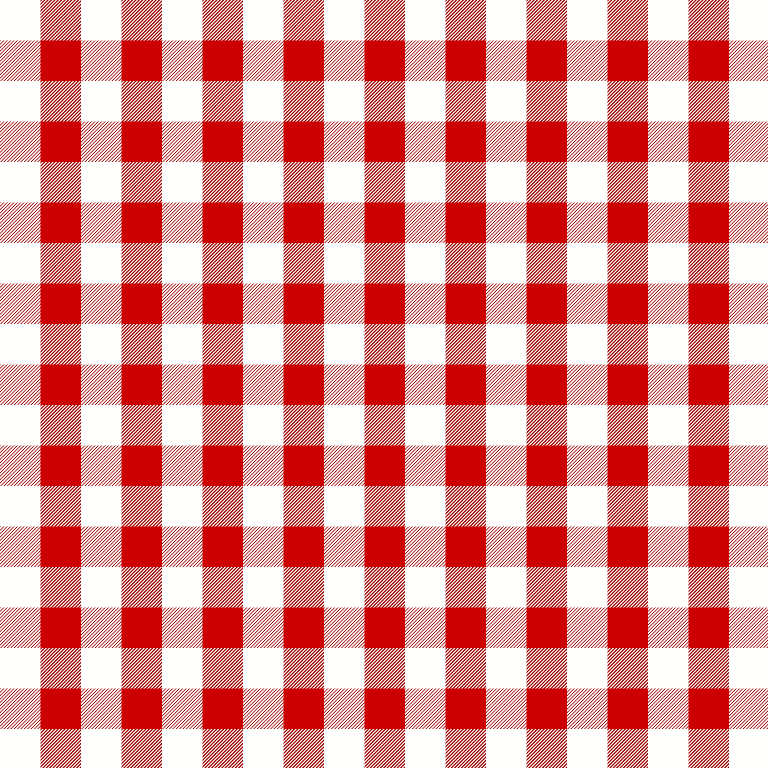
This pattern is drawn by a WebGL 1 fragment shader. Its source:

```glsl
precision highp float;
// Red and white gingham cloth with diagonal twill hatching where bands cross white.

uniform vec2 u_resolution;

const float PERIOD = 0.10547;          // one white and one red band, in canvas widths
const float LINES_PER_PERIOD = 24.0;   // hatch lines along one repeat
const float COLUMN_COVERAGE = 0.52;    // hatch line width in the vertical bands
const float ROW_COVERAGE = 0.33;       // hatch line width in the horizontal bands

const vec3 WHITE = vec3(1.0, 1.0, 0.995);
const vec3 RED = vec3(0.80, 0.0, 0.004);
const vec3 THREAD = vec3(0.61, 0.0, 0.01);

// Integral of a unit-period stripe that is on for the first part of its period
float stripeIntegral(float s, float duty) {
  return floor(s) * duty + min(fract(s), duty);
}

// Stripe averaged over a filter of the given width
float stripe(float s, float duty, float width) {
  return (stripeIntegral(s + 0.5 * width, duty)
        - stripeIntegral(s - 0.5 * width, duty)) / width;
}

// Rising diagonal threads over white
vec3 twill(vec2 cell, float coverage, float pixel) {
  float s = (cell.x + cell.y) * LINES_PER_PERIOD;
  return mix(WHITE, THREAD, stripe(s, coverage, pixel * LINES_PER_PERIOD));
}

// Crossing bands: solid where both meet, twill where only one runs
vec3 gingham(vec2 cell, float pixel) {
  float column = stripe(cell.x - 0.5, 0.5, pixel);
  float row = stripe(cell.y - 0.5, 0.5, pixel);
  vec3 onWhiteRow = mix(WHITE, twill(cell, COLUMN_COVERAGE, pixel), column);
  vec3 onRedRow = mix(twill(cell, ROW_COVERAGE, pixel), RED, column);
  return mix(onWhiteRow, onRedRow, row);
}

void main() {
  float size = min(u_resolution.x, u_resolution.y);
  vec2 fromTopLeft = vec2(gl_FragCoord.x, u_resolution.y - gl_FragCoord.y) / size;
  float pixel = 1.0 / (size * PERIOD);
  gl_FragColor = vec4(gingham(fromTopLeft / PERIOD, pixel), 1.0);
}
```
